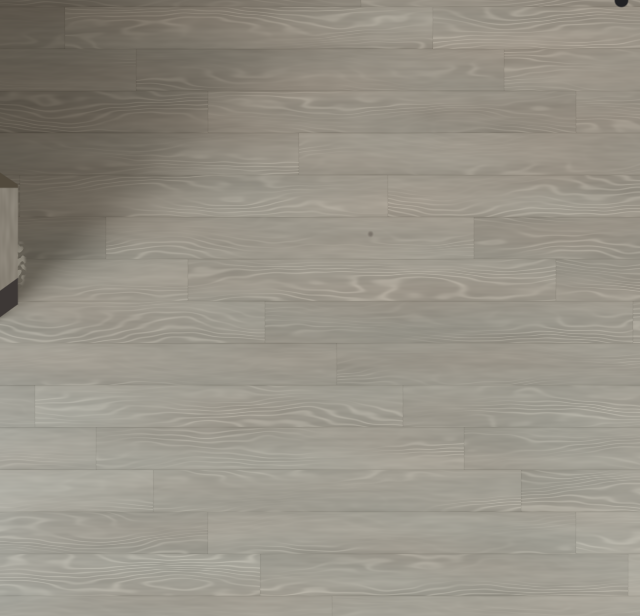
Give the GLSL for this texture, as a Shadertoy shader.

```glsl
// Grey oak plank floor: staggered rows of long boards with stretched, warped
// gradient-noise grain, thin seams, and a soft diagonal shadow at upper left.
// A box edge and a chair leg just enter the frame at the borders.

float hash(vec2 p) {
    return fract(sin(dot(p, vec2(127.1, 311.7))) * 43758.5);
}

vec2 gradient(vec2 cell) {
    float angle = 6.2832 * hash(cell);
    return vec2(cos(angle), sin(angle));
}

// Gradient noise, roughly -0.7 to 0.7
float noise(vec2 p) {
    vec2 i = floor(p), f = p - i;
    vec2 s = f * f * f * (f * (f * 6.0 - 15.0) + 10.0);
    vec2 e = vec2(1.0, 0.0);
    return mix(mix(dot(gradient(i), f), dot(gradient(i + e), f - e), s.x),
               mix(dot(gradient(i + e.yx), f - e.yx), dot(gradient(i + 1.0), f - 1.0), s.x), s.y);
}

// Smooth coverage of the region where d < 0
float cover(float d) {
    float px = 1.0 / iResolution.y;
    return 1.0 - smoothstep(-px, px, d);
}

// Light wood lines inside one board; q = (canvas x, height in board)
float woodGrain(vec2 q, vec2 board) {
    float seed = 91.0 * hash(board);
    float vivid = hash(board + 7.3);
    float warp = noise(vec2(q.x * 5.0 + seed, q.y * 1.6 + seed));
    float phase = q.y * 7.0 + 4.5 * warp + 0.6 * noise(vec2(q.x * 22.0, q.y * 5.0 + seed));
    float rings = pow(0.5 + 0.5 * sin(6.2832 * phase), 3.0) - 0.35;
    float patches = noise(vec2(q.x * 3.5 - seed, q.y * 1.8 + seed));
    float mask = smoothstep(-0.1, 0.5, patches + 0.5 * (vivid - 0.4) + 0.22 * (q.y - 0.5));
    return rings * (0.1 + mask);
}

vec3 planks(vec2 uv) {
    // Rows counted downwards, each shifted by an uneven stagger
    float y = (1.0 - uv.y) * 14.64 - 0.16;
    float row = floor(y), t = y - row;
    float stagger = 0.325 + 0.112 * (row - 2.0)
                  + 0.105 * max(0.0, sin(3.1416 * (row - 2.0) / 11.0));
    float x = (uv.x - stagger) / 0.575;
    vec2 board = vec2(floor(x), row);
    float along = fract(x);

    // Overall light: warm above, cooler and brighter towards the lower left
    vec3 colour = mix(vec3(0.632, 0.619, 0.577), vec3(0.595, 0.568, 0.522), smoothstep(0.1, 1.0, uv.y));
    colour += vec3(0.035, 0.043, 0.05) * exp(-5.0 * uv.x) * (1.0 - smoothstep(0.3, 0.6, uv.y));
    colour += 0.035 * smoothstep(0.75, 1.0, uv.x) * (1.0 - smoothstep(0.2, 0.7, uv.y));

    // Board tone, broad bands, fine fibres, rings
    float tone = 0.042 * (hash(board + 3.1) - 0.5);
    tone += 0.05 * noise(vec2(uv.x * 2.0, y * 1.3) + 17.0 * hash(board));
    tone += 0.026 * noise(vec2(uv.x * 9.0 + row * 5.7, uv.y * 85.0));
    tone += 0.022 * noise(vec2(uv.x * 26.0, uv.y * 190.0));
    tone += 0.068 * woodGrain(vec2(uv.x, t), board);
    colour += tone * vec3(1.0, 0.98, 0.94);
    colour += vec3(0.012, 0.0, -0.004) * noise(uv * vec2(4.0, 18.0));

    // Seams between rows and butt joints
    float seamGap = min(t, 1.0 - t) / 14.64;
    float jointGap = min(along, 1.0 - along) * 0.575;
    float wear = 0.65 + 0.7 * noise(vec2(uv.x * 6.0, row * 3.7));
    colour -= 0.065 * wear * cover(seamGap - 0.0008);
    colour -= 0.018 * wear * exp(-seamGap * 260.0);
    colour -= 0.035 * cover(jointGap - 0.0006);
    return colour;
}

void mainImage(out vec4 fragColor, in vec2 fragCoord) {
    vec2 uv = fragCoord / iResolution.xy;
    vec3 colour = planks(uv);

    // Shadow: sharp beside the box, widening and fading to the right
    float edge = uv.y - 0.505 - 0.79 * (uv.x - 0.026);
    float blur = 0.012 + 0.4 * uv.x;
    float shade = smoothstep(-blur, blur, edge) * (1.0 - smoothstep(-0.05, 0.72, uv.x));
    colour *= 1.0 - shade * vec3(0.37, 0.385, 0.41);

    // Small knot
    float knot = length((uv - vec2(0.579, 0.62)) * vec2(1.0, 0.9));
    colour = mix(colour, vec3(0.42, 0.39, 0.36), 0.7 * (1.0 - smoothstep(0.001, 0.006, knot)));

    // Scuffed pale rim beside the box
    vec2 rim = (uv - vec2(0.031, 0.572)) / vec2(0.012, 0.045);
    float scuff = smoothstep(0.0, 0.3, noise(uv * 120.0) + 0.15) * (1.0 - smoothstep(0.4, 1.0, length(rim)));
    colour = mix(colour, vec3(0.62, 0.6, 0.55), 0.7 * scuff);

    // Box: dark top, pale side, dark foot with a slanted base
    float base = 0.485 + 0.75 * uv.x;
    float box = cover(max(uv.x - 0.028, max(base - uv.y, uv.y - 0.72 + 0.7 * uv.x)));
    vec3 side = vec3(0.53, 0.505, 0.46) + 0.05 * noise(uv * vec2(160.0, 25.0));
    side = mix(side, vec3(0.24, 0.22, 0.21), cover(uv.y - base - 0.043));
    side = mix(side, vec3(0.32, 0.29, 0.24), cover(0.695 - uv.y));
    colour = mix(colour, side, box);

    // Chair leg at the top border
    vec2 leg = uv - vec2(0.971, 0.999);
    leg.y -= clamp(leg.y, 0.0, 0.05);
    colour = mix(colour, vec3(0.13, 0.13, 0.14), cover(length(leg) - 0.0105));

    fragColor = vec4(clamp(colour, 0.0, 1.0), 1.0);
}
```
